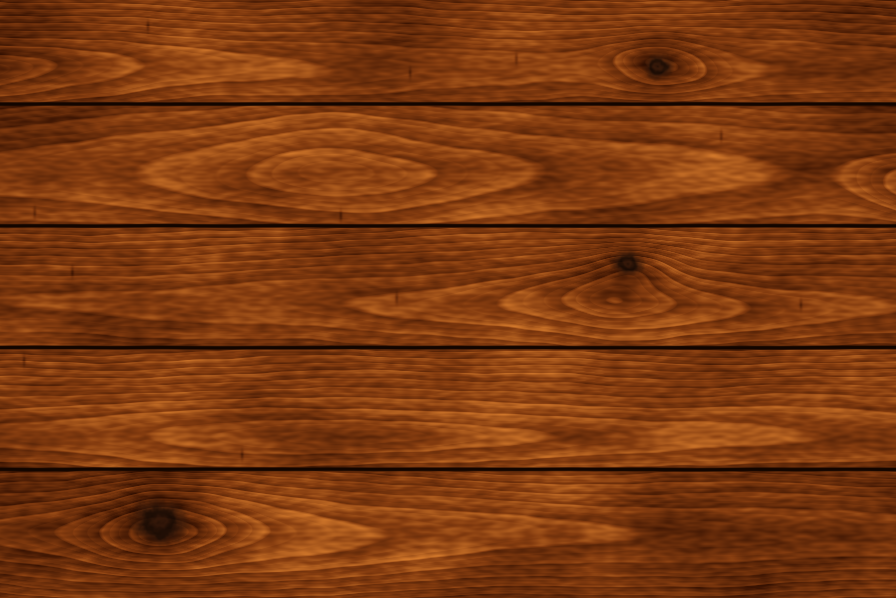
Reproduce this texture procedurally as a WebGL 1 fragment shader.

```glsl
precision highp float;
// Five stained pine boards stacked vertically, split by thin dark gaps.
// Each board's growth rings are contours of a distance field around a
// long "eye", bent by a knot and by gradient noise, then tinted by a ramp.
uniform vec2 u_resolution;

const float BOARD_PITCH = 0.2037;
const float FIRST_GAP = 0.215;
const vec3 GAP_COLOR = vec3(0.07, 0.02, 0.0);
const vec3 KNOT_COLOR = vec3(0.13, 0.06, 0.025);
const vec3 DARK_WOOD = vec3(0.30, 0.115, 0.02);
const vec3 MID_WOOD = vec3(0.52, 0.235, 0.06);
const vec3 LIGHT_WOOD = vec3(0.77, 0.43, 0.15);

float hash(vec2 p) {
  return fract(sin(dot(p, vec2(127.1, 311.7))) * 43758.54);
}

float gradientDot(vec2 cell, vec2 offset) {
  float angle = 6.2832 * hash(cell);
  return dot(vec2(cos(angle), sin(angle)), offset);
}

float gradientNoise(vec2 p) {
  vec2 i = floor(p), f = p - i;
  vec2 u = f * f * f * (f * (f * 6.0 - 15.0) + 10.0);
  vec2 e = vec2(1.0, 0.0);
  float low = mix(gradientDot(i, f), gradientDot(i + e, f - e), u.x);
  float high = mix(gradientDot(i + e.yx, f - e.yx),
                   gradientDot(i + e.xx, f - e.xx), u.x);
  return mix(low, high, u.y);
}

float fbm(vec2 p) {
  float sum = 0.0, gain = 1.0;
  for (int i = 0; i < 3; i++) {
    sum += gain * gradientNoise(p);
    p = p * 2.03 + 17.3;
    gain *= 0.5;
  }
  return sum;
}

// Eye of the grain: centre in xy, radii in zw
vec4 boardEye(float row) {
  if (row < 0.5) return vec4(0.28, 0.108, 0.14, 0.030);
  if (row < 1.5) return vec4(0.59, 0.270, 0.29, 0.030);
  if (row < 2.5) return vec4(1.04, 0.490, 0.08, 0.028);
  if (row < 3.5) return vec4(0.565, 0.712, 0.13, 0.045);
  return vec4(-0.02, 0.885, 0.10, 0.026);
}

// Knot: centre in xy, reach of its bend in z, core radius in w
vec4 boardKnot(float row) {
  if (row < 0.5) return vec4(0.266, 0.127, 0.075, 0.046);
  if (row < 1.5) return vec4(-0.40, 0.250, 0.060, 0.010);
  if (row < 2.5) return vec4(1.05, 0.559, 0.050, 0.026);
  if (row < 3.5) return vec4(1.53, 0.685, 0.060, 0.010);
  return vec4(1.10, 0.889, 0.060, 0.025);
}

// Ring number, rising outward from the eye and dipping at the knot
float ringPhase(vec2 p, vec4 eye, vec4 knot) {
  vec2 q = (p - eye.xy) / eye.zw;
  float along = 1.5 * log(1.0 + q.x * q.x / 1.5);
  vec2 k = (p - knot.xy) / (knot.z * vec2(1.4, 0.8));
  return pow(along + q.y * q.y + 0.001, 0.7) - 2.0 * exp(-dot(k, k));
}

// Slow rise to a bright rim, then a quick fall
float ringTone(float phase) {
  float f = fract(phase);
  float strength = 0.65 + 0.5 * hash(vec2(floor(phase), 4.0));
  return strength * pow(f, 1.2) * (1.0 - smoothstep(0.86, 1.0, f));
}

// Sparse short dark ticks, one candidate per cell
float fleck(vec2 p) {
  vec2 cell = floor(p * 5.0);
  vec2 spot = 0.2 + 0.6 * vec2(hash(cell), hash(cell + 31.0));
  vec2 d = (fract(p * 5.0) - spot) / vec2(0.014, 0.045);
  return step(0.75, hash(cell + 57.0)) * exp(-dot(d, d));
}

void main() {
  vec2 p = gl_FragCoord.xy / u_resolution.y;
  vec2 uv = gl_FragCoord.xy / u_resolution;
  float pixel = 1.0 / u_resolution.y;

  // Board layout
  float s = (p.y - FIRST_GAP) / BOARD_PITCH;
  float row = clamp(floor(s) + 1.0, 0.0, 4.0);
  float nearestGap = FIRST_GAP + BOARD_PITCH * clamp(floor(s + 0.5), 0.0, 3.0);
  float gap = abs(p.y - nearestGap + 0.001 * gradientNoise(vec2(p.x * 9.0, row * 0.0 + nearestGap * 40.0)));
  vec2 local = p + row * vec2(7.3, 3.1);
  vec4 eye = boardEye(row), knot = boardKnot(row);

  // Growth rings with wavy edges
  vec2 bent = p;
  bent.y += 0.016 * gradientNoise(local * vec2(3.0, 8.0));
  bent.y += 0.003 * gradientNoise(local * vec2(14.0, 30.0));
  bent.x += 0.030 * gradientNoise(local * vec2(4.0, 16.0) + 9.0);
  float phase = ringPhase(bent, eye, knot);
  float tone = 0.36 + 0.46 * ringTone(phase) + 0.13 * (ringTone(phase * 3.0) - 0.35);

  // Stain blotches, fibres and flecks
  tone += 0.38 * fbm(local * vec2(3.0, 6.0) + 5.0);
  tone += 0.20 * gradientNoise(local * vec2(9.0, 85.0));
  tone += 0.28 * gradientNoise(local * vec2(38.0, 150.0));
  tone -= 0.35 * fleck(local);

  // Shade toward corners, board edges and knot
  tone -= 0.36 * smoothstep(0.35, 0.80, length(uv - vec2(0.5, 0.54)));
  tone -= 0.20 * exp(-gap / 0.008);
  float r = length((p - knot.xy) * vec2(0.9, 1.1)) / knot.w;
  r += 0.22 * fbm(p * 45.0);
  tone -= 0.40 * exp(-0.35 * r * r);

  vec3 color = mix(DARK_WOOD, MID_WOOD, clamp(tone * 2.0, -0.5, 1.0));
  color = mix(color, LIGHT_WOOD, clamp(tone * 2.0 - 1.0, 0.0, 1.2));
  float core = 1.0 - smoothstep(0.45, 1.1, r);
  color = mix(color, KNOT_COLOR * (1.0 + 0.35 * sin(r * 11.0)), 0.85 * core);
  float board = smoothstep(0.003 - pixel, 0.003 + pixel, gap);
  gl_FragColor = vec4(mix(GAP_COLOR, color, board), 1.0);
}
```
